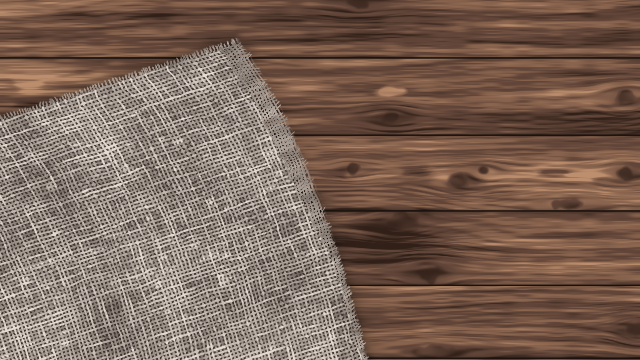
Reproduce this texture procedurally as a WebGL 1 fragment shader.

```glsl
precision highp float;
uniform vec2 u_resolution;

#define CORNER vec2(0.671, 0.884)
#define THREAD_PITCH 0.0106
#define FRINGE_WIDTH 0.062
#define EDGE_BULGE 0.045
#define GRAIN_FINE 130.0
#define GRAIN_COARSE 42.0
#define WOOD_DARK vec3(0.19, 0.125, 0.095)
#define WOOD_MID vec3(0.38, 0.27, 0.22)
#define WOOD_WARM vec3(0.53, 0.385, 0.30)
#define WOOD_PALE vec3(0.74, 0.56, 0.43)
#define LINEN_DARK vec3(0.25, 0.21, 0.185)
#define LINEN_LIGHT vec3(0.84, 0.80, 0.765)

float hash(vec2 p) { return fract(sin(dot(p, vec2(127.1, 311.7))) * 43758.5); }

float noise(vec2 p) {
  vec2 i = floor(p), f = fract(p);
  f = f * f * (3.0 - 2.0 * f);
  return mix(mix(hash(i), hash(i + vec2(1, 0)), f.x),
             mix(hash(i + vec2(0, 1)), hash(i + vec2(1, 1)), f.x), f.y);
}

float glow(vec2 p, vec2 center, vec2 radius) {
  vec2 d = (p - center) / radius;
  return exp(-dot(d, d));
}

// Planks grow slightly taller towards the top
float plankCoord(float y) { return (sqrt(0.0402 + 0.008 * (y - 0.005)) - 0.2005) / 0.004; }

// Accumulates x: grain bend, y: core mask, z: halo
void knot(inout vec3 k, vec2 p, vec2 center, vec2 radius) {
  float samePlank = step(abs(floor(plankCoord(p.y)) - floor(plankCoord(center.y))), 0.5);
  vec2 d = (p - center) / radius;
  float q = length(d) + 0.7 * (noise(p * 50.0) - 0.5);
  float halo = exp(-0.1 * d.x * d.x - 0.25 * d.y * d.y) * samePlank;
  k.x -= (p.y - center.y) * halo * 0.85;
  k.y = max(k.y, (1.0 - smoothstep(0.6, 1.2, q)) * samePlank);
  k.z = max(k.z, halo);
}

vec3 wood(vec2 p) {
  float row = plankCoord(p.y), id = floor(row);
  vec3 k = vec3(0.0);
  knot(k, p, vec2(1.083, 0.671), vec2(0.024, 0.019));
  knot(k, p, vec2(1.741, 0.729), vec2(0.027, 0.022));
  knot(k, p, vec2(0.977, 0.530), vec2(0.020, 0.015));
  knot(k, p, vec2(1.273, 0.495), vec2(0.032, 0.020));
  knot(k, p, vec2(1.343, 0.525), vec2(0.016, 0.012));
  knot(k, p, vec2(1.736, 0.519), vec2(0.024, 0.019));
  knot(k, p, vec2(1.574, 0.432), vec2(0.038, 0.015));
  knot(k, p, vec2(1.116, 0.382), vec2(0.040, 0.029));
  knot(k, p, vec2(1.194, 0.241), vec2(0.031, 0.028));
  knot(k, p, vec2(1.204, 0.023), vec2(0.058, 0.020));
  knot(k, p, vec2(1.771, 0.086), vec2(0.024, 0.024));
  knot(k, p, vec2(0.995, 0.993), vec2(0.030, 0.020));

  // Long grain and growth lines flowing around the knots
  float g = p.y + k.x;
  float drift = noise(vec2(p.x * 2.0 + id * 7.0, g * 9.0));
  float coarse = noise(vec2(p.x * 1.8 + id * 9.0, (g + 0.04 * drift) * GRAIN_COARSE));
  float fine = noise(vec2(p.x * 5.0 + id * 4.0, (g + 0.03 * drift) * GRAIN_FINE));
  float fleck = noise(vec2(p.x * 22.0, g * 260.0));
  float growth = 0.5 + 0.5 * cos(6.2832 * (g * 50.0 + 5.0 * drift + 0.5 * coarse));
  float tone = 0.5 + 0.42 * (coarse - 0.5) + 0.36 * (fine - 0.5) + 0.26 * (fleck - 0.5);
  tone += 0.30 * (drift - 0.5) - (0.10 + 0.14 * k.z) * pow(growth, 3.0) - 0.12 * k.z;

  // Pale sapwood and dark heartwood patches
  float ragged = smoothstep(0.3, 0.65, noise(vec2(p.x * 13.0, g * 48.0)));
  tone += ragged * 0.48 * glow(p, vec2(1.32, 0.515), vec2(0.50, 0.024));
  tone += ragged * 0.34 * glow(p, vec2(1.66, 0.512), vec2(0.10, 0.015));
  tone += ragged * 0.34 * glow(p, vec2(0.08, 0.74), vec2(0.20, 0.05));
  tone += 0.28 * glow(p, vec2(1.55, 0.245), vec2(0.32, 0.035));
  tone += 0.30 * glow(p, vec2(0.87, 0.757), vec2(0.09, 0.008));
  tone += 0.18 * glow(p, vec2(1.50, 0.08), vec2(0.22, 0.06));
  tone -= 0.28 * glow(p, vec2(1.10, 0.32), vec2(0.14, 0.07));
  tone -= 0.20 * glow(p, vec2(1.50, 0.68), vec2(0.28, 0.04));
  tone -= 0.28 * (glow(p, vec2(0.197, 0.961), vec2(0.09, 0.016)) + glow(p, vec2(0.417, 0.961), vec2(0.08, 0.013)));
  tone = mix(tone, 0.08 + 0.3 * fleck * coarse, 0.85 * k.y);
  float spot = length((p - vec2(1.083, 0.745)) / vec2(0.052, 0.018)) + 0.5 * (noise(p * 40.0) - 0.5);
  tone = mix(tone, 0.75 + 0.25 * fine, 1.0 - smoothstep(0.7, 1.1, spot));

  vec3 color = mix(WOOD_DARK, WOOD_MID, smoothstep(0.0, 0.4, tone));
  color = mix(color, WOOD_WARM, smoothstep(0.38, 0.65, tone));
  color = mix(color, WOOD_PALE, smoothstep(0.62, 0.95, tone));
  float seam = abs(fract(row + 0.5) - 0.5) * 0.208;
  color *= 0.85 + 0.15 * smoothstep(0.0, 0.012, seam);
  return mix(vec3(0.09, 0.06, 0.045), color, smoothstep(0.0003, 0.0036, seam));
}

vec3 linen(vec2 s) {
  s += 0.006 * (vec2(noise(s * 16.0), noise(s * 16.0 + 31.0)) - 0.5);
  s += 0.003 * (vec2(noise(s * 60.0), noise(s * 60.0 + 9.0)) - 0.5);
  vec2 t = s / THREAD_PITCH, id = floor(t);
  vec2 ridge = smoothstep(0.05, 0.85, 0.5 - 0.5 * cos(6.2832 * t));
  vec2 shade = vec2(noise(vec2(id.x * 3.7, t.y * 0.16)), noise(vec2(t.x * 0.16, id.y * 3.7 + 50.0)));
  vec2 lit = ridge * (0.40 + 0.7 * shade);
  float v = max(lit.x, lit.y) - 0.08 * mod(id.x + id.y, 2.0);
  v += 0.3 * smoothstep(0.8, 0.95, noise(vec2(t.x * 0.25, t.y * 0.9)));
  v += 0.24 * (noise(s * 6.0) - 0.5) + 0.2 * (hash(id) - 0.5);
  return mix(LINEN_DARK, LINEN_LIGHT, clamp(v, 0.0, 1.1));
}

// Coverage of loose threads reaching outward from the hem
float strands(float along, float reach, float extent, float seed) {
  float s = (along + 0.015 * noise(vec2(reach * 30.0, along * 24.0) + seed)) / 0.0095 + seed;
  float end = extent * (0.55 + 0.5 * hash(vec2(floor(s), seed)));
  return smoothstep(0.4, 0.9, 0.5 - 0.5 * cos(6.2832 * s)) * (1.0 - smoothstep(end - 0.004, end + 0.002, reach));
}

void main() {
  vec2 p = gl_FragCoord.xy / u_resolution.y, rel = p - CORNER;
  float down = dot(rel, vec2(0.376, -0.927));
  float bulge = EDGE_BULGE * sin(3.1416 * pow(clamp(down / 0.95, 0.0, 1.0), 0.8));
  float right = dot(rel, vec2(0.927, 0.376)) - bulge;
  float top = dot(rel, vec2(-0.312, 0.950));
  float fringe = FRINGE_WIDTH * (1.0 - 0.6 * smoothstep(0.38, 0.7, down));

  // Wood with the soft shadow of the cloth
  float outside = max(max(right + 0.5 * fringe, top), 0.0);
  vec3 color = wood(p) * (1.0 - 0.5 * exp(-outside * 60.0));
  for (int i = 0; i < 2; i++) {
    float n = float(i);
    float side = strands(down + (0.5 * n - 0.1) * right, right + fringe, fringe, 3.3 * n + 1.0);
    side *= 1.0 - smoothstep(-0.004, 0.004, top);
    float rise = strands(right, top, 0.017, 2.7 * n + 8.0) * (1.0 - smoothstep(-0.02, 0.0, right));
    float light = 0.4 + 0.5 * noise(vec2(down * 90.0, n + right * 20.0));
    color = mix(color, mix(LINEN_DARK, LINEN_LIGHT, light), 0.85 * max(side, rise));
  }

  // Woven body with an uneven hem
  float hem = 0.012 * (noise(vec2(down, right) * 45.0) - 0.5);
  float body = max(right + fringe + hem, top + 0.5 * hem);
  color = mix(color, linen(vec2(right, top)), 1.0 - smoothstep(-0.003, 0.003, body));
  gl_FragColor = vec4(color, 1.0);
}
```
